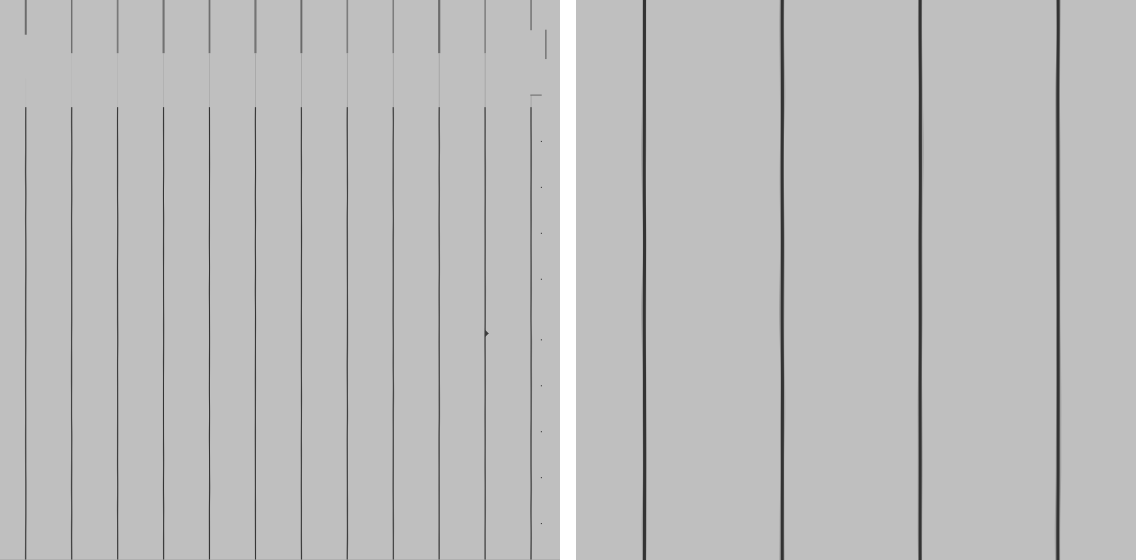
Left, the full canvas; right, a detail of the centre.
Give the GLSL for this pattern, as a WebGL 2 fragment shader.

```glsl
#version 300 es
precision highp float;
// Twelve thin, slightly wavering dark vertical lines on grey, with top bars and small marks at the right.

uniform vec2 u_resolution;
out vec4 fragColor;

float hash(vec2 p) {
    p = fract(p * vec2(0.1031, 0.1137));
    p += dot(p, p.yx + 33.33);
    return fract((p.x + p.y) * p.x * 91.7);
}

// Smooth noise along y, different for each line
float wave(float y, float seed) {
    float cell = floor(y);
    float t = smoothstep(0.0, 1.0, fract(y));
    return mix(hash(vec2(cell, seed)), hash(vec2(cell + 1.0, seed)), t);
}

// Share of a pixel of size px, centred at v, that lies between a and b
float span(float v, float a, float b, float px) {
    return clamp((min(v + 0.5 * px, b) - max(v - 0.5 * px, a)) / px, 0.0, 1.0);
}

float box(vec2 p, vec2 low, vec2 high, vec2 px) {
    return span(p.x, low.x, high.x, px.x) * span(p.y, low.y, high.y, px.y);
}

void main() {
    vec2 px = 1.0 / u_resolution;
    vec2 uv = gl_FragCoord.xy * px;
    vec3 color = vec3(0.75);

    // Nearest line, numbered 0 to 11 from the left
    float pitch = 0.08203;
    float id = clamp(floor((uv.x - 0.046) / pitch + 0.5), 0.0, 11.0);
    float x = uv.x - 0.046 - id * pitch;

    // Thick bars at the top; the outer two are shorter
    float barEnd = id < 0.5 ? 0.938 : id > 10.5 ? 0.946 : 0.905;
    float barHalf = mix(0.0013, 0.0020, hash(vec2(id, 7.0)));
    float bar = box(vec2(x, uv.y), vec2(-barHalf, barEnd), vec2(barHalf, 1.1), px);
    color = mix(color, vec3(mix(0.40, 0.50, hash(vec2(id, 3.0)))), bar);

    // Faint connecting strokes, stronger to the right
    float linkTop = id < 0.5 ? 0.86 : id > 10.5 ? 0.83 : 0.905;
    float link = box(vec2(x, uv.y), vec2(-0.0007, 0.808), vec2(0.0007, linkTop), px);
    color = mix(color, vec3(0.60), link * mix(0.15, 0.85, smoothstep(0.0, 7.0, id)));

    // Long lines with a soft fringe and slight swellings
    float drift = (wave(uv.y * 23.0, id + 11.0) - 0.5) * 0.0010;
    float swell = wave(uv.y * 31.0, id + 29.0);
    float fringeHalf = mix(0.0011, 0.0017, swell);
    float length01 = span(uv.y, -1.0, 0.8086, px.y);
    float fringe = span(x - drift, -fringeHalf, fringeHalf, px.x) * length01;
    float core = span(x - 0.3 * drift, -0.0009, 0.0009, px.x) * length01;
    color = mix(color, vec3(0.55), fringe * 0.6);
    color = mix(color, vec3(0.20), core);

    // Short upright and level strokes at the upper right
    float strokes = box(uv, vec2(0.9738, 0.8945), vec2(0.9758, 0.947), px);
    strokes = max(strokes, box(uv, vec2(0.947, 0.8294), vec2(0.9674, 0.8310), px));
    color = mix(color, vec3(0.36), strokes);

    // Column of dots in two groups, with a wider gap between them
    float dots = 0.0;
    for (int i = 0; i < 9; i++) {
        float gap = i > 3 ? 0.0261 : 0.0;
        vec2 centre = vec2(0.9668, 0.7474 - float(i) * pitch - gap);
        dots = max(dots, box(uv, centre - 0.0010, centre + 0.0010, px));
    }
    color = mix(color, vec3(0.25), dots);

    // Small wedge pointing right from the eleventh line
    vec2 q = uv - vec2(0.8660, 0.4046);
    float wedge = max((q.x + abs(q.y) - 0.0068) * 0.7071, -q.x);
    color = mix(color, vec3(0.24), clamp(0.5 - wedge / px.y, 0.0, 1.0));

    // Slightly darker lower edge
    color = mix(color, vec3(0.62), span(uv.y, 0.0, 0.0012, px.y) * 0.7);

    fragColor = vec4(color, 1.0);
}
```
